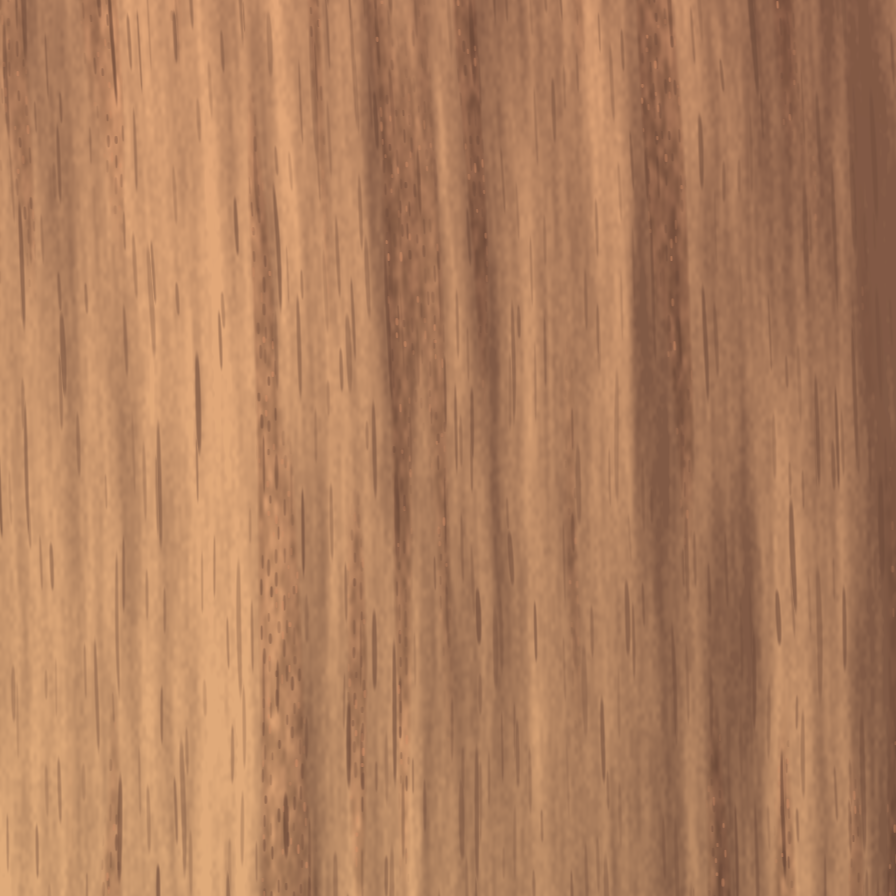
Reproduce this texture procedurally as a WebGL 2 fragment shader.

```glsl
#version 300 es
precision highp float;
// Plain-sawn wood with near-vertical grain, paler on the left than on the right.
// Stretched column noise makes the bands and fibres; jittered cells hold the
// long soft pores and the short rough flecks that line up in narrow dark streaks.

#define DARK_WOOD vec3(0.490, 0.342, 0.262)
#define LIGHT_WOOD vec3(0.875, 0.655, 0.472)
#define PORE_COLOR vec3(0.44, 0.300, 0.232)
#define FLECK_COLOR vec3(0.84, 0.56, 0.40)
#define BAND_CONTRAST 0.52
#define FIBRE_CONTRAST 0.42
#define MOTTLE_CONTRAST 0.15
#define PORE_DENSITY 0.50
#define PORE_STRENGTH 0.68
#define SOFTNESS 0.0015
#define LEAN 0.030

uniform vec2 u_resolution;
out vec4 fragColor;

float hash(vec2 p) {
    vec3 q = fract(vec3(p.xyx) * vec3(0.1031, 0.1030, 0.0973));
    q += dot(q, q.yzx + 33.33);
    return fract((q.x + q.y) * q.z);
}

// Smooth noise along one column, shifted so neighbours never line up.
float columnNoise(float column, float y) {
    y += 40.0 * hash(vec2(column, 7.0));
    float cell = floor(y);
    float blend = smoothstep(0.0, 1.0, y - cell);
    return mix(hash(vec2(column, cell)), hash(vec2(column, cell + 1.0)), blend);
}

// Centred noise, stretched by choosing different frequencies per axis.
float streak(vec2 p, vec2 frequency, float seed) {
    p *= frequency;
    float column = floor(p.x);
    float blend = smoothstep(0.0, 1.0, p.x - column);
    return mix(columnNoise(column + seed, p.y),
               columnNoise(column + seed + 1.0, p.y), blend) - 0.5;
}

// Tapered upright strokes, at most one in each jittered cell.
float strokes(vec2 p, vec2 cells, vec2 halfSize, float density, float soft, float seed) {
    vec2 q = p * cells;
    float column = floor(q.x);
    q.y += 17.0 * hash(vec2(column + seed, 3.0));
    vec2 id = vec2(column, floor(q.y)) + seed;
    vec2 jitter = vec2(hash(id + 11.0), hash(id + 23.0)) - 0.5;
    vec2 d = (fract(q) - 0.5 - jitter * vec2(0.45, 0.12)) / cells;
    vec2 size = halfSize * mix(vec2(0.5, 0.35), vec2(1.0),
                               vec2(hash(id + 37.0), hash(id + 51.0)));
    float taper = max(1.0 - d.y * d.y / (size.y * size.y), 0.0);
    float width = size.x * sqrt(taper);
    float body = 1.0 - smoothstep(width - soft, width + soft, abs(d.x));
    float weight = mix(0.4, 1.0, hash(id + 67.0));
    return step(hash(id), density) * body * smoothstep(0.0, 0.5, taper) * weight;
}

void main() {
    vec2 uv = gl_FragCoord.xy / u_resolution;
    float shortSide = min(u_resolution.x, u_resolution.y);
    vec2 p = gl_FragCoord.xy / shortSide;
    float soft = max(SOFTNESS, 0.7 / shortSide);

    // Gentle lean and wobble of the grain
    vec2 g = p;
    g.x += LEAN * p.y * p.y + 0.012 * streak(p, vec2(3.0, 2.0), 90.0)
         + 0.005 * streak(p, vec2(16.0, 7.0), 130.0);

    // Broad bands, narrow bands and fibres
    float bands = 0.8 * streak(g, vec2(9.0, 0.5), 200.0)
                + streak(g, vec2(23.0, 1.1), 310.0);
    float fibres = streak(g, vec2(48.0, 2.2), 420.0)
                 + 0.65 * streak(g, vec2(105.0, 5.0), 560.0)
                 + 0.35 * streak(g, vec2(210.0, 16.0), 640.0);
    float mottle = streak(p, vec2(230.0, 120.0), 700.0);
    float tone = 0.86 - 0.52 * uv.x + BAND_CONTRAST * bands
               + FIBRE_CONTRAST * fibres + MOTTLE_CONTRAST * mottle;
    tone = clamp(tone, 0.04, 1.02);
    vec3 color = mix(DARK_WOOD, LIGHT_WOOD, tone);

    // Redder toward the top, yellower toward the lower left
    float warmth = uv.y + 0.4 * uv.x - 0.6;
    color *= 1.0 + warmth * vec3(0.012, -0.025, -0.010);

    // Long soft pores at two scales
    float pores = strokes(g, vec2(42.0, 4.6), vec2(0.0032, 0.092), PORE_DENSITY, soft, 5.0);
    pores = max(pores, 0.7 * strokes(g + 0.37, vec2(68.0, 8.0), vec2(0.0021, 0.052),
                                    PORE_DENSITY, soft, 140.0));
    color = mix(color, PORE_COLOR, PORE_STRENGTH * pores);

    // Rough broken vessels, lined up in narrow dark streaks
    float vessels = smoothstep(0.10, 0.30, streak(g, vec2(40.0, 1.6), 830.0) - 0.15 * bands);
    float roughness = streak(g, vec2(170.0, 55.0), 910.0);
    float pits = strokes(g, vec2(120.0, 38.0), vec2(0.0019, 0.0115), 0.60, soft, 260.0);
    float flecks = strokes(g + 0.19, vec2(125.0, 62.0), vec2(0.0017, 0.0065), 0.20, soft, 390.0);
    color *= 1.0 - vessels * (vec3(0.10, 0.13, 0.13) - 0.20 * roughness);
    color = mix(color, PORE_COLOR, 0.55 * vessels * pits);
    color = mix(color, FLECK_COLOR, 0.60 * vessels * flecks);

    fragColor = vec4(color, 1.0);
}
```
